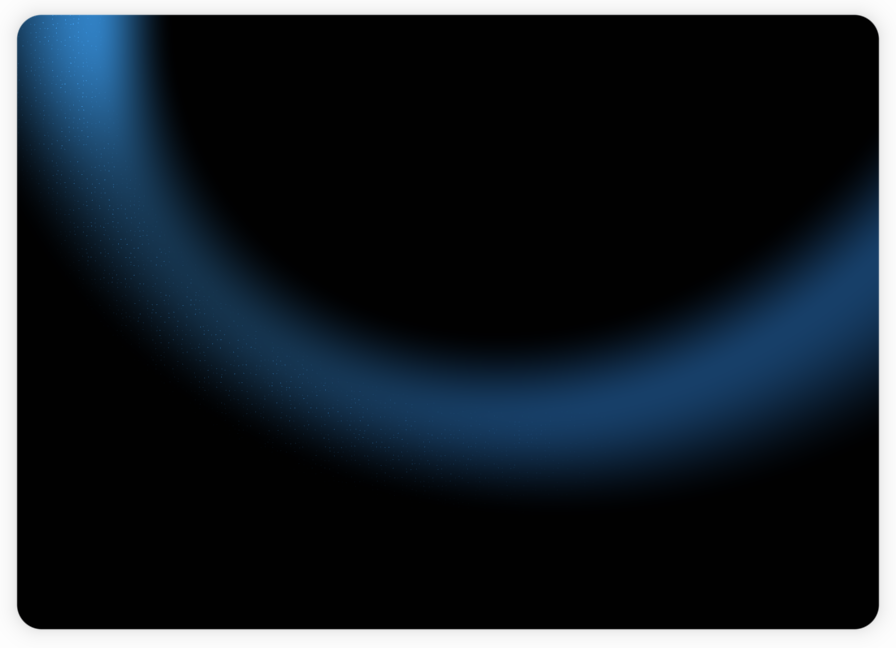
Give the GLSL for this background, as a Shadertoy shader.

```glsl
const vec2 CARD_CENTER = vec2(0.0, 0.003);
const vec2 CARD_HALF = vec2(0.665, 0.474);
const float CARD_RADIUS = 0.038;
const float SHADOW_DEPTH = 0.085;
const float SHADOW_REACH = 0.013;

const vec2 ARC_CENTER = vec2(0.029, 0.477);
const float ARC_RADIUS = 0.577;
const float INNER_WIDTH = 0.126;
const float OUTER_WIDTH = 0.144;

const vec3 PAPER = vec3(0.995);
const vec3 NIGHT = vec3(0.002, 0.002, 0.004);
const vec3 BRIGHT_BLUE = vec3(0.19, 0.50, 0.76);
const vec3 DIM_BLUE = vec3(0.080, 0.195, 0.290);
const vec3 DEEP_BLUE = vec3(0.088, 0.245, 0.405);

const float DUST_CELLS = 150.0;
const float DUST_STRENGTH = 0.13;
const float PI = 3.14159;

float roundedBox(vec2 p, vec2 halfSize, float radius) {
    vec2 q = abs(p) - halfSize + radius;
    return length(max(q, 0.0)) + min(max(q.x, q.y), 0.0) - radius;
}

vec2 hash2(vec2 cell) {
    vec3 h = fract(cell.xyx * vec3(0.1031, 0.1030, 0.0973));
    h += dot(h, h.yzx + 33.33);
    return fract((h.xx + h.yz) * h.zy);
}

// Sparse cellular dots with varied brightness
float dust(vec2 p) {
    vec2 cell = floor(p * DUST_CELLS);
    vec2 jitter = 0.25 + 0.5 * hash2(cell);
    float dist = length(fract(p * DUST_CELLS) - jitter);
    float level = hash2(cell + 71.0).x;
    return smoothstep(0.28, 0.08, dist) * level * level * level;
}

vec3 glowingArc(vec2 p) {
    // Sweep t runs from the left end (0) through the bottom (0.5)
    vec2 d = p - ARC_CENTER;
    float t = clamp(atan(max(-d.y, 0.0), -d.x) / PI, 0.0, 1.0);
    float ridge = ARC_RADIUS + 0.144 * t * t + 0.198 * pow(t, 6.0);
    float offset = length(d) - ridge;

    // Crisp inner rim, wider outer falloff
    float innerWidth = INNER_WIDTH + 0.054 * t * t * t;
    float outerWidth = OUTER_WIDTH + 0.63 * (t - 0.38) * (t - 0.38);
    float band = smoothstep(-innerWidth, 0.0, offset)
               * (1.0 - smoothstep(0.0, outerWidth, offset));

    // Colour along the sweep
    vec3 tint = mix(DIM_BLUE, DEEP_BLUE, smoothstep(0.25, 0.62, t));
    tint = mix(tint, BRIGHT_BLUE, exp(-t * t / 0.0121));

    // Dust on the outer left flank
    float flank = smoothstep(-0.03, 0.04, offset)
                * (1.0 - smoothstep(0.07, 0.17, offset))
                * (1.0 - smoothstep(0.35, 0.65, t));
    return NIGHT + tint * band + DIM_BLUE * (DUST_STRENGTH / 0.29) * flank * dust(p);
}

void mainImage(out vec4 fragColor, in vec2 fragCoord) {
    vec2 p = (fragCoord - 0.5 * iResolution.xy) / iResolution.y;
    float pixel = 1.0 / iResolution.y;

    // Paper with a soft shadow around the card
    float card = roundedBox(p - CARD_CENTER, CARD_HALF, CARD_RADIUS);
    vec3 color = PAPER - SHADOW_DEPTH * exp(-max(card, 0.0) / SHADOW_REACH);

    float cover = 1.0 - smoothstep(-pixel, pixel, card);
    color = mix(color, glowingArc(p), cover);
    fragColor = vec4(color, 1.0);
}
```
